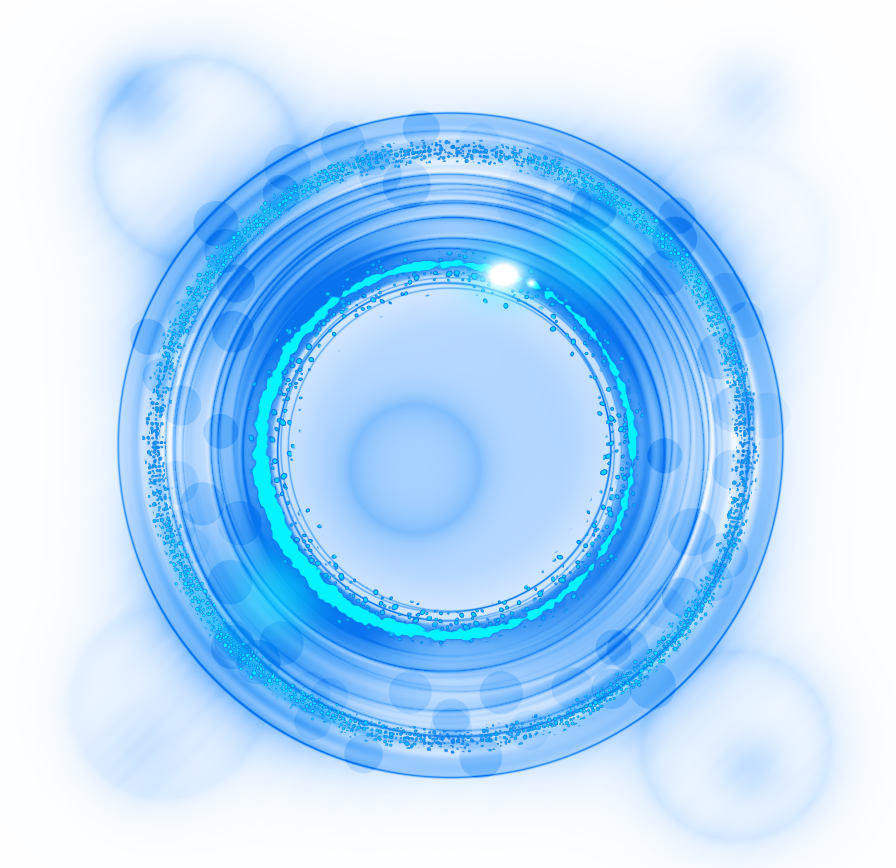
Reproduce this background procedurally as a WebGL 1 fragment shader.

```glsl
precision highp float;
// Glowing blue concentric rings with cyan particle bands, translucent bubbles and hazy corner orbs.
uniform vec2 u_resolution;

const float TAU = 6.2831853;
const vec2 DISC_CENTER = vec2(0.003, -0.013);
const vec2 CORE_CENTER = vec2(-0.001, -0.018);
const vec2 ORB_CENTER = vec2(-0.038, -0.040);
const vec2 FLARE = vec2(0.064, 0.183);
const float DISC_R = 0.383;
const float DUST_R = 0.340;
const float CYAN_R = 0.214;
const float CORE_R = 0.201;
const float ORB_R = 0.074;
const float BUBBLES = 64.0;
const float ARCS = 14.0;
const float LAYERS = 3.0;
const vec3 WHITE = vec3(0.995, 0.998, 1.0);
const vec3 PALE = vec3(0.70, 0.84, 1.0);
const vec3 MID = vec3(0.35, 0.67, 0.98);
const vec3 DEEP = vec3(0.03, 0.45, 0.93);
const vec3 CYAN = vec3(0.02, 0.95, 1.0);

float hash(vec2 p) { return fract(sin(dot(p, vec2(127.1, 311.7))) * 43758.5); }

float noise(vec2 p) {
  vec2 i = floor(p), f = fract(p);
  f = f * f * (3.0 - 2.0 * f);
  return mix(mix(hash(i), hash(i + vec2(1, 0)), f.x),
             mix(hash(i + vec2(0, 1)), hash(i + 1.0), f.x), f.y);
}

float gauss(float x, float w) { return exp(-x * x / (w * w)); }

// Four steps from white to deep blue, ink in 0..1
vec3 inkColor(float ink) {
  float k = clamp(ink, 0.0, 1.0) * 3.0;
  vec3 c = mix(WHITE, PALE, min(k, 1.0));
  c = mix(c, MID, clamp(k - 1.0, 0.0, 1.0));
  return mix(c, DEEP, clamp(k - 2.0, 0.0, 1.0));
}

// Jittered dots in a polar grid: x is the whole dot, y its bright middle
vec2 dots(vec2 p, float radius, float spread, float cell, float density, float seed, float aa) {
  float count = floor(TAU * radius / cell);
  vec2 g = vec2((atan(p.y, p.x) / TAU + 0.5) * count, (length(p) - radius) / cell + 0.37 * seed);
  g.y += 0.8 * sin(TAU * g.x / count * 9.0 + seed);
  vec2 id = floor(g);
  float chance = density * gauss(length(p) - radius, spread) - 0.03;
  float on = smoothstep(0.0, 0.04, chance - hash(id + 3.7 + seed * 17.0));
  float size = mix(0.18, 0.45, hash(id + 19.3 + seed));
  vec2 jitter = (vec2(hash(id + 7.1 + seed), hash(id + 31.9 + seed)) - 0.5) * (1.0 - 2.0 * size);
  float d = (length(fract(g) - 0.5 - jitter) - size) * cell;
  return on * vec2(smoothstep(aa, -aa, d), smoothstep(aa, -aa, d + cell * 0.13));
}

// Soft circle whose rim fades slowly inward and quickly outward
float orb(vec2 p, vec2 c, float radius, float rim, float fill) {
  float d = length(p - c) - radius;
  float inside = smoothstep(0.012, -0.012, d);
  return rim * exp(-abs(d) / mix(0.028, 0.016, inside)) + fill * inside;
}

void main() {
  vec2 p = (gl_FragCoord.xy - 0.5 * u_resolution) / u_resolution.y;
  float aa = 0.7 / u_resolution.y;
  vec2 q = p - DISC_CENTER, c = p - CORE_CENTER;
  float r = length(q), rc = length(c);
  vec2 dir = q / max(r, 0.001);
  float lobe = pow(abs(2.0 * dir.x * dir.y), 2.0);
  lobe *= 1.0 - 0.45 * smoothstep(0.6, 1.4, dir.x - dir.y);
  float inDisc = smoothstep(aa, -aa, r - DISC_R);
  float inCore = smoothstep(0.003, -0.003, rc - CORE_R);

  // Corner orbs, their dark spots and the outer halo
  float ink = orb(p, vec2(-0.289, 0.315), 0.118, 0.19, 0.05);
  ink += orb(p, vec2(0.325, 0.220), 0.110, 0.05, 0.02);
  ink += orb(p, vec2(0.332, -0.359), 0.109, 0.15, 0.06);
  ink += orb(p, vec2(-0.325, -0.310), 0.110, 0.07, 0.06);
  ink += 0.30 * gauss(length(p - vec2(-0.355, 0.385)), 0.042);
  ink += 0.16 * gauss(length(p - vec2(0.345, 0.388)), 0.048);
  ink += 0.14 * gauss(length(p - vec2(-0.350, -0.365)), 0.055);
  ink += 0.18 * gauss(length(p - vec2(0.349, -0.385)), 0.040);
  ink += (0.13 + 0.38 * lobe) * exp(-max(r - DISC_R, 0.0) / 0.030);
  ink *= 0.92 + 0.16 * noise(vec2(p.x + p.y, 6.0 * (p.x - p.y)) * 14.0);

  // Ring body with a light gap inside the dust band
  float body = 0.34 + 0.30 * lobe + 0.36 * gauss(rc - 0.222, 0.034);
  body -= 0.20 * (1.0 - lobe) * gauss(r - 0.320, 0.020);
  body += 0.30 * (noise(vec2(r * 110.0, 3.0 + 2.0 * dir.x)) - 0.5);
  for (float i = 0.0; i < ARCS; i++) {
    vec2 shift = (vec2(hash(vec2(i, 1.0)), hash(vec2(i, 2.0))) - 0.5) * 0.020;
    float d = length(q - shift) - mix(0.235, 0.362, i / ARCS);
    float fade = 0.45 + 0.55 * sin(atan(dir.y, dir.x) + TAU * hash(vec2(i, 5.0)));
    body += max(fade, 0.12) * (0.32 * gauss(d, 0.0013) + 0.18 * exp(-abs(d) / 0.006) * step(d, 0.0));
    body -= 0.12 * fade * gauss(d - 0.004, 0.002);
  }

  // Translucent bubbles
  float bubbles = 0.0;
  for (float i = 0.0; i < BUBBLES; i++) {
    float a = TAU * (i + 2.5 * hash(vec2(i, 11.0))) / BUBBLES;
    float dist = mix(0.235, 0.372, sqrt(hash(vec2(i, 12.0))));
    float size = mix(0.020, 0.028, hash(vec2(i, 13.0)));
    float d = length(q - dist * vec2(cos(a), sin(a))) - size;
    bubbles += smoothstep(aa, -aa, d) * mix(0.05, 0.17, hash(vec2(i, 14.0)));
  }
  ink = mix(ink, body, inDisc) + bubbles * (1.0 - inCore);

  // Pale core with a blurred inner ring and fine arcs at its border
  float orbD = length(p - ORB_CENTER) - ORB_R;
  float core = 0.32 + 0.20 * (c.x + c.y) * c.x / CORE_R - 0.12 * smoothstep(0.13, 0.195, rc);
  core += 0.18 * exp(-abs(orbD) / 0.017) + 0.05 * smoothstep(0.02, -0.02, orbD);
  for (float i = 0.0; i < 4.0; i++) {
    vec2 shift = 0.003 * vec2(cos(i * 2.1), sin(i * 2.1));
    core += 0.40 * gauss(length(c - shift) - 0.186 - 0.004 * i, 0.0011);
  }
  ink = mix(ink, core, inCore);
  ink += 0.55 * gauss(r - DISC_R, 0.0013);
  vec3 color = inkColor(ink);

  // Cyan light on the diagonals
  float sheen = gauss(length(p - vec2(0.165, 0.205)), 0.050) + gauss(length(p - vec2(-0.195, -0.185)), 0.05);
  color = mix(color, CYAN, 0.5 * sheen * (1.0 - inCore));
  color = mix(color, CYAN, 0.35 * lobe * gauss(r - DUST_R, 0.010));

  // Dust band and the looser grains around the core
  for (float i = 0.0; i < LAYERS; i++) {
    vec2 dust = dots(q, DUST_R, 0.010, 0.0046 + 0.0009 * i, 0.70, i, aa);
    color = mix(color, DEEP, 0.85 * dust.x);
    color = mix(color, CYAN, dust.y * (0.20 + 0.80 * sqrt(lobe)));
    vec2 grains = dots(c, 0.209 - 0.006 * i, 0.021, 0.0065 + 0.0014 * i, 0.34, i + 5.0, aa);
    color = mix(color, DEEP, grains.x);
    color = mix(color, CYAN, 0.75 * grains.y);
  }

  // Ragged cyan ring, heaviest at the lower left
  float heavy = pow(0.5 + 0.5 * dot(c / max(rc, 0.001), vec2(-0.90, -0.43)), 3.0);
  float ragged = 0.6 * noise(p * 90.0) + 0.4 * noise(p * 210.0);
  float width = 0.0022 + 0.0065 * heavy + 0.010 * (ragged - 0.45);
  float ringD = abs(rc - CYAN_R) - width;
  color = mix(color, DEEP, 0.75 * exp(-max(ringD, 0.0) / 0.0035) * (1.0 - 0.6 * inCore));
  color = mix(color, CYAN, smoothstep(0.001, -0.001, ringD));

  // White flare
  float flare = length((p - FLARE) * vec2(0.85, 1.1));
  color = mix(color, CYAN, 0.5 * gauss(flare, 0.036));
  color = mix(color, vec3(1.0), min(1.0, 1.6 * gauss(flare, 0.018)));
  color = mix(color, vec3(1.0), gauss(length(p - FLARE - vec2(0.032, -0.009)), 0.005));
  gl_FragColor = vec4(color, 1.0);
}
```
